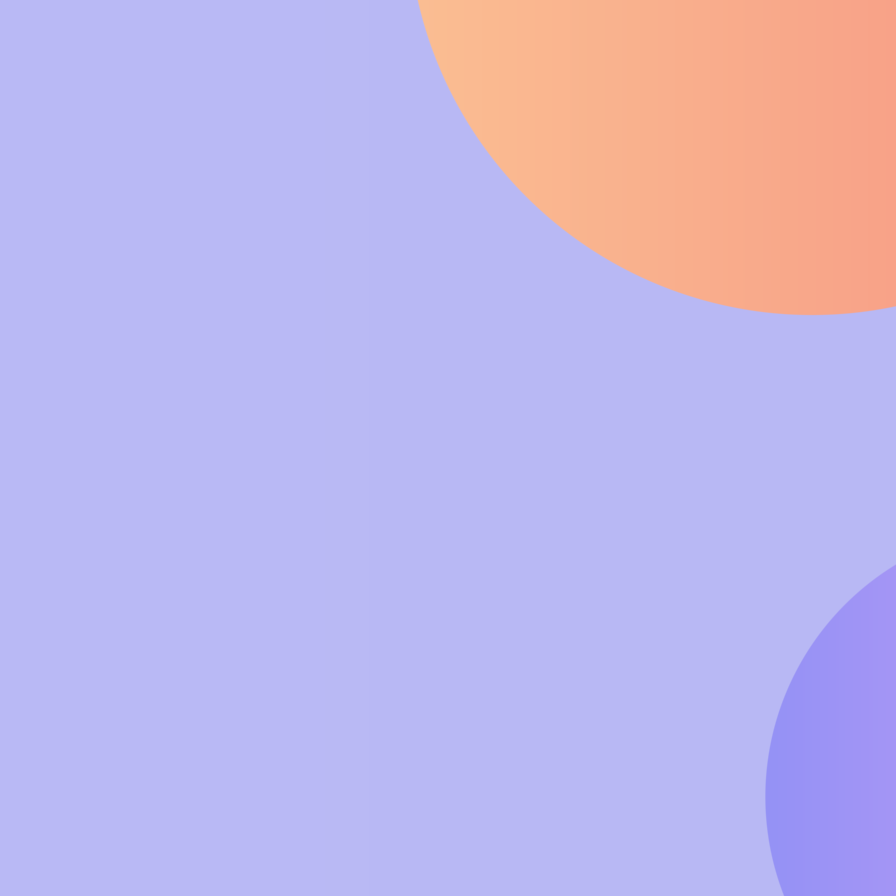
A three.js fragment shader for this background:

```glsl
varying vec2 vUv;

const float EDGE_SOFTNESS = 0.001;

// Signed distance to a circle
float circleDistance(vec2 p, vec2 center, float radius) {
  return length(p - center) - radius;
}

// Smooth coverage, 1 inside the shape
float coverage(float dist, float softness) {
  return 1.0 - smoothstep(-softness, softness, dist);
}

// Horizontal gradient between two positions
vec3 horizontalGradient(float x, float startX, float endX, vec3 startColor, vec3 endColor) {
  return mix(startColor, endColor, clamp((x - startX) / (endX - startX), 0.0, 1.0));
}

void main() {
  // Lavender backdrop
  vec3 lavenderLight = vec3(0.726, 0.726, 0.961);
  vec3 lavender = vec3(0.720, 0.720, 0.955);
  vec3 color = horizontalGradient(vUv.x, 0.0, 1.0, lavenderLight, lavender);

  // Peach disc at the upper right
  vec3 apricot = vec3(0.982, 0.742, 0.572);
  vec3 coral = vec3(0.971, 0.635, 0.533);
  vec3 peachFill = horizontalGradient(vUv.x, 0.465, 1.0, apricot, coral);
  float peachDisc = circleDistance(vUv, vec2(0.9063, 1.0996), 0.4512);
  color = mix(color, peachFill, coverage(peachDisc, EDGE_SOFTNESS));

  // Violet disc at the lower right
  vec3 periwinkle = vec3(0.580, 0.570, 0.960);
  vec3 violet = vec3(0.642, 0.585, 0.960);
  vec3 violetFill = horizontalGradient(vUv.x, 0.854, 1.0, periwinkle, violet);
  float violetDisc = circleDistance(vUv, vec2(1.1576, 0.1107), 0.3034);
  color = mix(color, violetFill, coverage(violetDisc, EDGE_SOFTNESS));

  gl_FragColor = vec4(color, 1.0);
}
```
